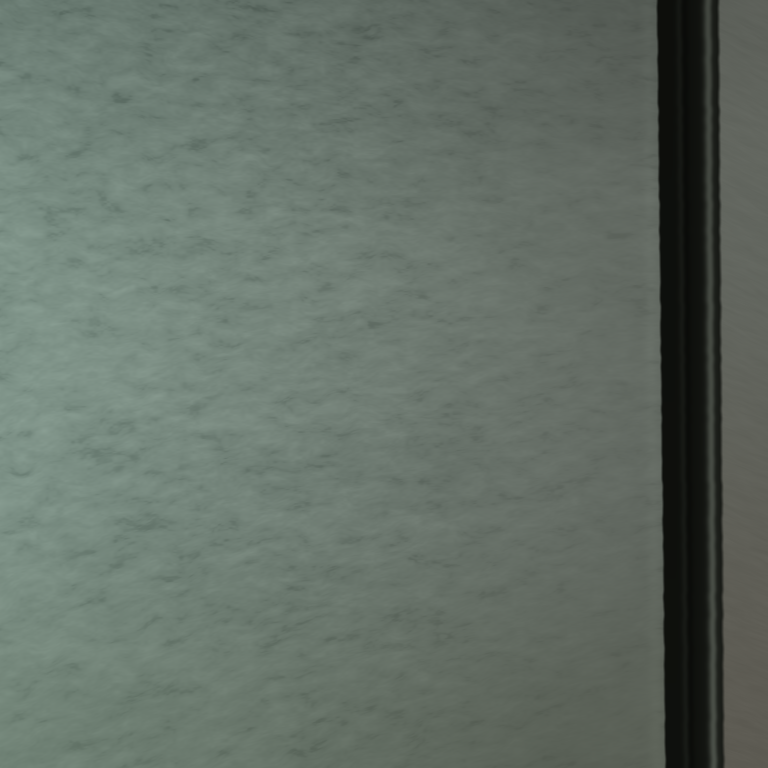
Give the GLSL for this texture, as a three.js fragment shader.

```glsl
#define GRAIN_SCALE vec2(62.0, 135.0)
#define GRAIN_STRENGTH 0.085
#define PANEL_LIT vec3(0.485, 0.567, 0.525)
#define PANEL_SHADE vec3(0.372, 0.395, 0.367)
#define SIDE_TOP vec3(0.385, 0.400, 0.372)
#define SIDE_BOTTOM vec3(0.365, 0.357, 0.325)
#define GAP_DARK vec3(0.052, 0.058, 0.046)
#define GAP_RIB vec3(0.105, 0.115, 0.098)
#define RIM_LIGHT vec3(0.290, 0.310, 0.280)

varying vec2 vUv;

float hash(vec2 p) {
  vec3 q = fract(vec3(p.xyx) * 0.1031);
  q += dot(q, q.yzx + 33.33);
  return fract((q.x + q.y) * q.z);
}

float noise(vec2 p) {
  vec2 cell = floor(p);
  vec2 f = fract(p);
  f = f * f * (3.0 - 2.0 * f);
  float low = mix(hash(cell), hash(cell + vec2(1.0, 0.0)), f.x);
  float high = mix(hash(cell + vec2(0.0, 1.0)), hash(cell + vec2(1.0)), f.x);
  return mix(low, high, f.y);
}

// Short horizontal fibres, bent by a slow warp and tilting up toward the base
float brushedGrain(vec2 p) {
  p.y -= p.x * mix(0.28, -0.1, p.y);
  p += 0.009 * (vec2(noise(p * 34.0), noise(p * 34.0 + 51.0)) - 0.5);
  float sum = 0.0;
  float weight = 0.5;
  vec2 scale = GRAIN_SCALE * 0.5;
  for (int i = 0; i < 4; i++) {
    sum += weight * (noise(p * scale + float(i) * 17.3 + 40.0) - 0.5);
    scale *= 1.85;
    weight *= 0.72;
  }
  return sum;
}

float stepSoft(float edge, float softness, float x) {
  return smoothstep(edge - softness, edge + softness, x);
}

float band(float center, float halfWidth, float x) {
  float d = (x - center) / halfWidth;
  return exp(-d * d);
}

vec3 mainPanel(vec2 uv) {
  float shade = smoothstep(-0.15, 1.0, uv.x + 0.06 * (0.5 - uv.y));
  vec3 color = mix(PANEL_LIT, PANEL_SHADE, shade);
  // Dimmer toward the top and the lower edge
  color *= 1.0 - 0.13 * smoothstep(0.62, 1.05, uv.y);
  color *= 1.0 - 0.08 * smoothstep(0.4, 0.0, uv.y);
  color *= 1.0 + 0.03 * band(0.55, 0.3, uv.y);
  color.b -= 0.012 * smoothstep(0.4, 0.0, uv.y);
  // Soft mottling and fibres, calmer on the shaded side
  float calm = mix(1.0, 0.42, smoothstep(0.35, 0.85, uv.x));
  calm *= mix(0.7, 1.0, smoothstep(0.0, 0.4, uv.y));
  float grain = brushedGrain(uv);
  grain -= 0.35 * smoothstep(0.14, 0.45, -grain);
  color += GRAIN_STRENGTH * calm * grain * vec3(1.0, 1.03, 1.0);
  color += 0.018 * (noise(uv * vec2(7.0, 13.0)) - 0.5);
  return color;
}

vec3 sidePanel(vec2 uv) {
  vec3 color = mix(SIDE_BOTTOM, SIDE_TOP, smoothstep(0.0, 0.75, uv.y));
  color *= 1.0 - 0.06 * smoothstep(0.8, 1.0, uv.y);
  return color + 0.025 * brushedGrain(uv + 3.0);
}

// Dark channel: x runs from 0 at its left edge to 1 at its right edge
vec3 channel(float x, float y) {
  vec3 color = mix(GAP_DARK, GAP_RIB, 0.65 * band(0.36, 0.055, x));
  color = mix(color, GAP_RIB, 0.35 * stepSoft(0.6, 0.2, x));
  color = mix(color, GAP_DARK * 0.7, 0.8 * band(0.45, 0.05, x));
  color = mix(color, RIM_LIGHT, 0.9 * band(0.83, 0.075, x));
  color = mix(color, GAP_RIB, 0.65 * band(0.94, 0.045, x));
  return color * mix(1.08, 0.95, y);
}

void main() {
  vec2 uv = vUv;
  float leftEdge = mix(0.8665, 0.8555, uv.y);
  float rightEdge = mix(0.9425, 0.9355, uv.y);
  float wobble = 0.0012 * (noise(vec2(uv.y * 90.0, 4.0)) - 0.5);
  float x = uv.x + wobble;

  vec3 color = mainPanel(uv);
  color *= 1.0 + 0.04 * band(leftEdge - 0.012, 0.009, x);
  float across = (x - leftEdge) / (rightEdge - leftEdge);
  color = mix(color, channel(across, uv.y), stepSoft(leftEdge, 0.0022, x));
  color = mix(color, sidePanel(uv), stepSoft(rightEdge, 0.003, x));

  gl_FragColor = vec4(color, 1.0);
}
```
